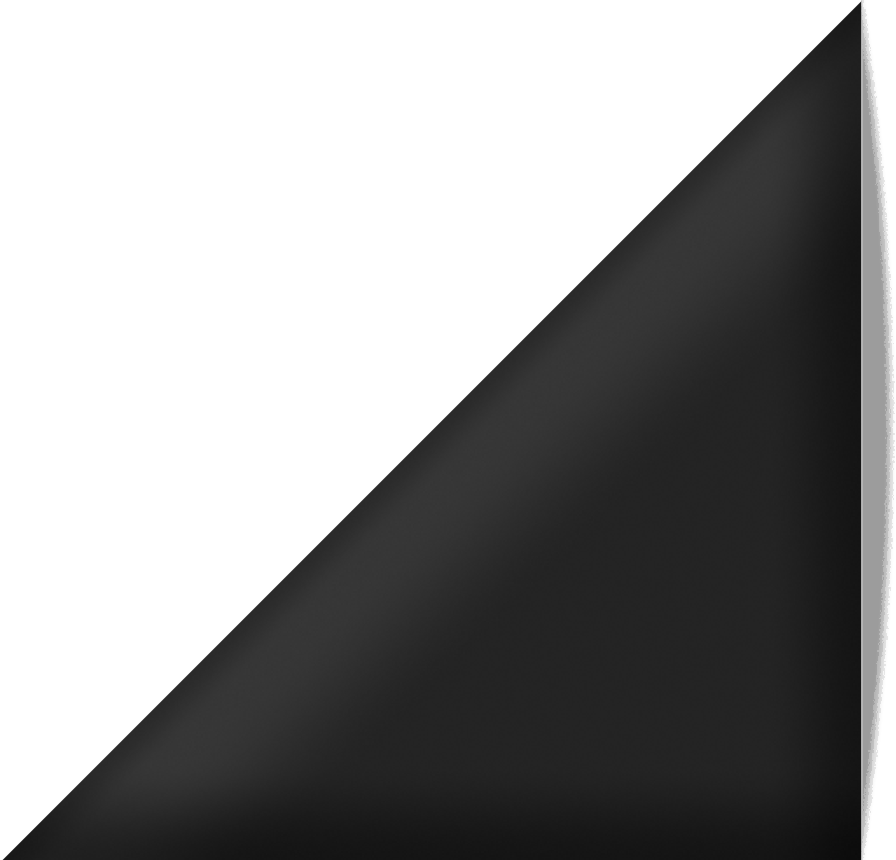
Reproduce this background procedurally as a Shadertoy shader.

```glsl
const float RIGHT_EDGE = 1.0014;
const float DIAGONAL_OFFSET = 0.003;
const float GRAIN_CELLS = 492.0;
const float SHADOW_STEP = 0.13;

// Sine-free hash, from 0 to 1
float hash(vec2 cell) {
    vec3 q = fract(vec3(cell.xyx) * 0.1031);
    q += dot(q, q.yzx + 33.33);
    return fract((q.x + q.y) * q.z);
}

float coverage(float inside, float pixel) {
    return clamp(inside / pixel + 0.5, 0.0, 1.0);
}

// Darkening that fades with the distance from an edge
float edgeShade(float inside, float reach, float strength) {
    return 1.0 - strength * (1.0 - smoothstep(0.0, reach, inside));
}

// Dark panel with a gloss along its diagonal
float panelTone(float diagonal, float right, float bottom, float grain) {
    float tone = mix(0.212, 0.140, smoothstep(0.065, 0.215, diagonal));
    tone *= edgeShade(diagonal, 0.045, 0.22);
    tone *= edgeShade(right, 0.115, 0.42);
    tone *= edgeShade(bottom, 0.115, 0.42);
    return tone + (grain - 0.5) * 0.006;
}

// Bowed, dithered shadow beside the panel
float shadowTone(float beside, float height, float grain) {
    float t = 2.0 * height - 1.0;
    float bow = 0.042 - 0.035 * t * t;
    float shade = 3.0 * smoothstep(0.0, 0.017, bow - beside);
    float dithered = floor(shade + 0.2 + 0.6 * grain);
    float tone = 1.0 - SHADOW_STEP * mix(shade, dithered, 0.6);

    // Pale seam next to the panel
    float seam = 1.0 - smoothstep(0.0008, 0.0024, beside);
    return mix(tone, max(tone, 0.78), seam);
}

void mainImage(out vec4 fragColor, in vec2 fragCoord) {
    float pixel = 1.0 / iResolution.y;
    vec2 p = fragCoord * pixel;
    float grain = hash(floor(p * GRAIN_CELLS));

    // Distances inward from the panel sides
    float diagonal = (p.x - p.y - DIAGONAL_OFFSET) * 0.7071;
    float right = RIGHT_EDGE - p.x;

    float outside = coverage(-right, pixel);
    float tone = mix(1.0, shadowTone(-right, p.y, grain), outside);
    float panel = coverage(min(diagonal, right), pixel);
    tone = mix(tone, panelTone(diagonal, right, p.y, grain), panel);

    fragColor = vec4(vec3(tone), 1.0);
}
```
